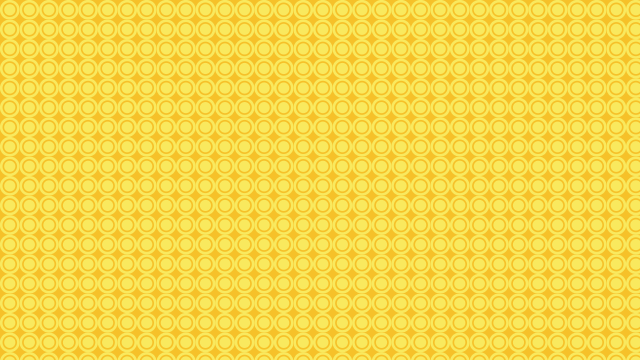
Write a Shadertoy shader that draws this pattern.

```glsl
// Square grid of touching pale yellow rings, each around a solid disc, on amber.

const float ROWS = 18.4;          // repeats down the canvas height
const float DISC_RADIUS = 0.285;  // radii in units of one cell
const float RING_INNER = 0.370;
const float RING_OUTER = 0.504;

const vec3 AMBER = vec3(0.965, 0.757, 0.160);
const vec3 LEMON = vec3(0.975, 0.912, 0.370);

// Antialiased coverage of a disc, given the distance to its centre
float disc(float dist, float radius, float pixel) {
    return clamp(0.5 + (radius - dist) / pixel, 0.0, 1.0);
}

// Antialiased coverage of a band between two radii
float ring(float dist, float inner, float outer, float pixel) {
    return disc(dist, outer, pixel) - disc(dist, inner, pixel);
}

// Position within the cell, measured from its centre
vec2 cellCentred(vec2 p) {
    return fract(p) - 0.5;
}

void mainImage(out vec4 fragColor, in vec2 fragCoord) {
    // Whole cells start at the top left corner
    float pixel = ROWS / iResolution.y;
    vec2 grid = vec2(fragCoord.x, iResolution.y - fragCoord.y) * pixel;

    // Disc and ring share one centre and one colour
    float dist = length(cellCentred(grid));
    float coverage = disc(dist, DISC_RADIUS, pixel)
                   + ring(dist, RING_INNER, RING_OUTER, pixel);

    fragColor = vec4(mix(AMBER, LEMON, coverage), 1.0);
}
```
